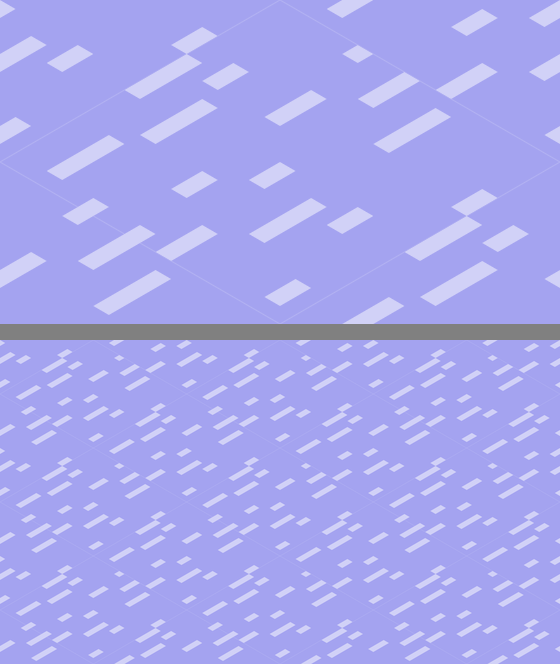
Top, the tile; bottom, the same tile 3 across and 3 down.
Reproduce this pattern procedurally as a WebGL 2 fragment shader.

```glsl
#version 300 es
precision highp float;
// Pale slanted bars on periwinkle, laid out on an isometric lattice.
// The canvas holds two diamond cells of 18 x 18 lattice units; each bar is a
// box in lattice space, wrapped into every cell, with hairlines on the seams.

uniform vec2 u_resolution;
out vec4 fragColor;

// Bars of one cell: start along the slope, row across it, length
const vec3 BARS[15] = vec3[15](
  vec3(16, 0, 2), vec3(9, 1, 3), vec3(4, 2, 4), vec3(13, 3, 4), vec3(16, 5, 2),
  vec3(10, 7, 2), vec3(3, 8, 2), vec3(17, 9, 4), vec3(2, 11, 2), vec3(10, 11, 4),
  vec3(15, 12, 4), vec3(8, 14, 2), vec3(2, 15, 3), vec3(13, 16, 2), vec3(6, 17, 4));

// Antialiased coverage of a bar and its copies in all cells
float barCoverage(vec2 lattice, vec3 bar, float pixel) {
  vec2 size = vec2(bar.z, 1.0);
  vec2 fromStart = lattice - bar.xy;
  vec2 cell = floor((fromStart - 0.5 * size) / 18.0 + 0.5);
  fromStart -= 18.0 * cell;

  // In every second cell, a bar that crosses the seam is cut off there
  bool crossesSeam = bar.x < 9.0 && bar.x + bar.z > 9.0;
  if (crossesSeam && mod(cell.x + cell.y, 2.0) < 0.5) size.x = 9.0 - bar.x;

  vec2 edge = abs(fromStart - 0.5 * size) - 0.5 * size;
  vec2 cover = clamp(0.5 - edge / pixel, 0.0, 1.0);
  return cover.x * cover.y;
}

void main() {
  // Lattice axes: up-right and down-right
  vec2 uv = gl_FragCoord.xy / u_resolution;
  vec2 lattice = 18.0 * vec2(uv.x + uv.y, uv.x - uv.y);
  float pixel = 18.0 * length(1.0 / u_resolution);

  float bars = 0.0;
  for (int i = 0; i < 15; i++) bars = max(bars, barCoverage(lattice, BARS[i], pixel));

  // Faint hairlines along the diamond edges
  vec2 toSeam = abs(mod(lattice, 18.0) - 9.0);
  float seamDistance = min(toSeam.x, toSeam.y);
  float seam = clamp(0.5 + (0.035 - seamDistance) / pixel, 0.0, 1.0);
  seam *= 0.3 * min(1.0, 0.07 / pixel);

  vec3 periwinkle = vec3(0.643, 0.64, 0.94);
  vec3 paleLilac = vec3(0.82, 0.818, 0.97);
  fragColor = vec4(mix(periwinkle, paleLilac, max(bars, seam)), 1.0);
}
```
